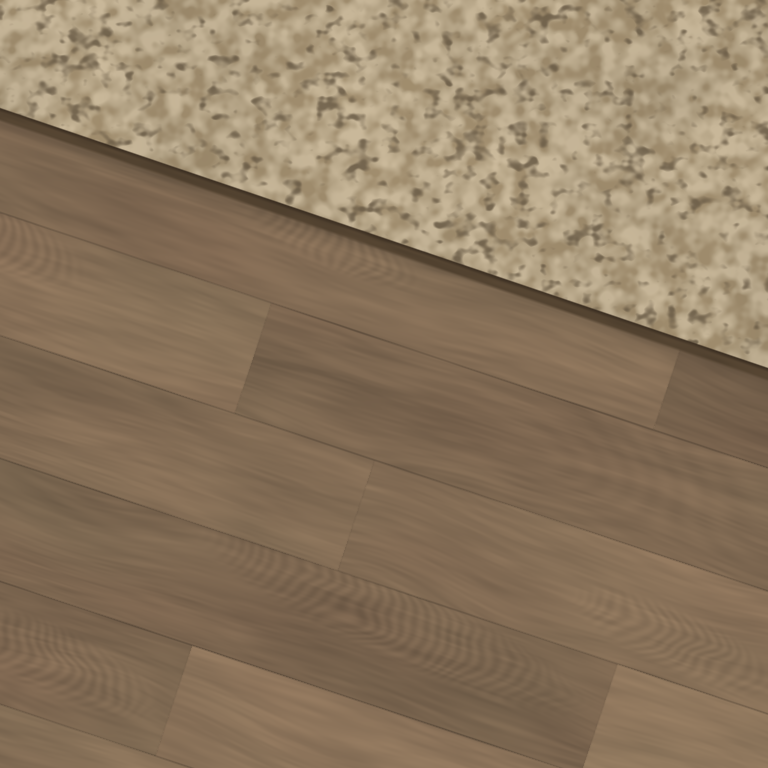
Give the GLSL for this texture, as a Shadertoy shader.

```glsl
// Slanted oak planks meeting a speckled granite slab along a dark trim strip.
// Planks live in a rotated frame (u along the grain, v across it); wood figure
// is stretched value noise plus nested arches, stone is layered noise.

const float PLANK_SLOPE = 0.333;     // fall of the seams, per unit of x
const float EDGE_SLOPE = 0.3385;     // fall of the stone edge
const float EDGE_START = 0.1406;     // depth of the edge at the left side
const float TRIM_WIDTH = 0.0150;
const float FIRST_SEAM = 0.1105;
const float PLANK_WIDTH = 0.1519;
const float SEAM_WIDTH = 0.0010;
const float SEAM_DEPTH = 0.17;
const float ARCH_SPACING = 0.0175;
const float ARCH_DEPTH = 0.042;
const float JOINT[6] = float[6](0.984, 0.460, 0.652, 1.036, 0.503, 2.0);
const float TONE_LEFT[6] = float[6](1.04, 1.10, 1.05, 0.98, 1.02, 1.08);
const float TONE_RIGHT[6] = float[6](0.90, 0.98, 1.05, 1.11, 1.10, 1.0);
// Figure centres (u, v) and half sizes
const vec4 ARCHES[5] = vec4[5](
    vec4(0.74, 0.605, 0.30, 0.055), vec4(0.34, 0.795, 0.16, 0.050),
    vec4(0.10, 0.295, 0.13, 0.045), vec4(0.51, 0.165, 0.14, 0.035),
    vec4(1.10, 0.515, 0.16, 0.045));
const vec3 OAK = vec3(0.490, 0.407, 0.320);
const vec3 TRIM = vec3(0.325, 0.262, 0.190);
const vec3 TRIM_DARK = vec3(0.23, 0.18, 0.13);
const vec3 STONE = vec3(0.690, 0.625, 0.510);
const vec3 STONE_LIGHT = vec3(0.765, 0.700, 0.585);
const vec3 STONE_TAN = vec3(0.595, 0.520, 0.400);
const vec3 STONE_DARK = vec3(0.40, 0.345, 0.265);

float hash(vec2 p) {
    vec3 q = fract(vec3(p.xyx) * 0.1031);
    q += dot(q, q.yzx + 33.33);
    return fract((q.x + q.y) * q.z);
}

float noise(vec2 p) {
    vec2 i = floor(p), f = fract(p);
    f = f * f * (3.0 - 2.0 * f);
    return mix(mix(hash(i), hash(i + vec2(1, 0)), f.x),
               mix(hash(i + vec2(0, 1)), hash(i + vec2(1, 1)), f.x), f.y);
}

float fbm(vec2 p, int octaves) {
    float sum = 0.0, total = 0.0, amp = 0.5;
    for (int i = 0; i < octaves; i++) {
        sum += amp * noise(p);
        total += amp;
        p = mat2(1.6, 1.2, -1.2, 1.6) * p + 17.3;
        amp *= 0.5;
    }
    return sum / total;
}

// Soft, low-contrast grains with small dark flecks
vec3 granite(vec2 p) {
    float cloud = fbm(p * 9.0 + 4.0, 3);
    float blotch = fbm(p * 62.0, 2);
    float speck = fbm(p * vec2(72.0, 92.0) + 91.0, 2);
    vec3 col = mix(STONE, STONE_LIGHT, smoothstep(0.42, 0.80, blotch));
    col = mix(col, STONE_TAN, 0.85 * smoothstep(0.52, 0.18, blotch));
    col = mix(col, STONE_DARK, 0.85 * smoothstep(0.56, 0.92, speck + 0.2 * (cloud - 0.5)));
    return col * (0.96 + 0.10 * cloud);
}

// Nested growth-ring arches, faded towards the rim of each figure
float archFigure(vec2 g, float row) {
    float sum = 0.0;
    for (int i = 0; i < 5; i++) {
        vec4 a = ARCHES[i];
        float archRow = floor((a.y - FIRST_SEAM) / PLANK_WIDTH);
        vec2 d = g - a.xy;
        d.y -= 0.1 * d.x;
        vec2 s = d / a.zw;
        float mask = smoothstep(1.0, 0.2, dot(s, s)) * step(abs(archRow - row), 0.5);
        float phase = d.x + 18.0 * d.y * d.y + 0.035 * noise(g * vec2(14.0, 40.0));
        sum += mask * sin(6.2832 * phase / ARCH_SPACING);
    }
    return sum;
}

vec3 planks(vec2 g, float px) {
    float lane = (g.y - FIRST_SEAM) / PLANK_WIDTH;
    float row = clamp(floor(lane), 0.0, 5.0);
    int k = int(row);
    float joint = g.x - JOINT[k];
    float side = smoothstep(-px, px, joint);
    float tone = mix(TONE_LEFT[k], TONE_RIGHT[k], side) + 0.07 * (g.x - 0.6);

    // Grain, shifted per plank so it breaks at every joint
    vec2 w = g + vec2(row * 3.7 + step(0.0, joint) * 9.1, row * 2.3);
    w.y += 0.03 * noise(w * vec2(5.0, 11.0));
    float broad = fbm(w * vec2(4.0, 17.0), 3) - 0.5;
    float streak = noise(w * vec2(6.0, 75.0)) - 0.5;
    float fine = noise(w * vec2(14.0, 170.0)) - 0.5;
    float fibre = noise(w * vec2(26.0, 300.0) + 7.0) - 0.5;
    float rings = sin(60.0 * noise(w * vec2(2.5, 9.0)));
    tone += 0.18 * broad + 0.06 * streak + 0.07 * fine + 0.06 * fibre;
    tone += 0.014 * rings + ARCH_DEPTH * archFigure(g, row);

    // Seams between rows and butt joints, uneven along their length
    float seam = abs(lane - floor(lane + 0.5)) * PLANK_WIDTH;
    float line = smoothstep(SEAM_WIDTH + px, 0.0, seam);
    float butt = smoothstep(SEAM_WIDTH + px, 0.0, abs(joint));
    float wear = 0.5 + noise(vec2(g.x * 9.0, floor(lane + 0.5) * 5.3));
    tone *= 1.0 - SEAM_DEPTH * wear * line - 0.04 * butt;
    vec3 tint = mix(vec3(1.015, 0.985, 0.985), vec3(0.995, 1.01, 1.0),
                    fbm(w * vec2(3.0, 8.0) + 31.0, 3));
    return OAK * tone * tint;
}

void mainImage(out vec4 fragColor, in vec2 fragCoord) {
    float px = 1.0 / iResolution.y;
    vec2 p = fragCoord * px;
    p.y = 1.0 - p.y;
    vec2 g = vec2(p.x + PLANK_SLOPE * p.y, p.y - PLANK_SLOPE * p.x)
           / length(vec2(1.0, PLANK_SLOPE));
    float edge = (p.y - EDGE_START - EDGE_SLOPE * p.x) / length(vec2(1.0, EDGE_SLOPE));

    // Wood with the trim's soft shadow, then trim, then stone on top
    vec3 col = planks(g, px);
    col *= 1.0 - 0.10 * smoothstep(0.018, 0.0, edge - TRIM_WIDTH);
    vec3 trim = mix(TRIM_DARK, TRIM, smoothstep(0.0, 0.006, edge));
    trim *= 0.94 + 0.12 * noise(g * vec2(30.0, 200.0));
    col = mix(trim, col, smoothstep(-2.0 * px, 2.0 * px, edge - TRIM_WIDTH));
    col = mix(granite(p), col, smoothstep(-px, px, edge));
    fragColor = vec4(clamp(col, 0.0, 1.0), 1.0);
}
```
